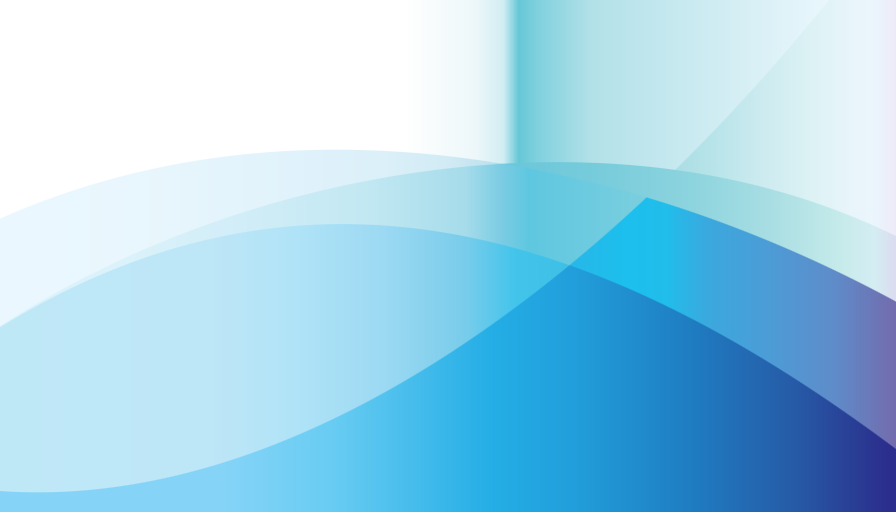
A WebGL 2 fragment shader for this background:

```glsl
#version 300 es
precision highp float;
// Overlapping translucent blue waves over white, with a soft teal vertical glow.
uniform vec2 u_resolution;
out vec4 outColor;

// Wave heights at x = 0, then at x = 1/4, 1/2, 3/4, 1.
const float OUTER_START = 0.573, MIDDLE_START = 0.363, INNER_START = 0.361, RISING_START = 0.041;
const vec4 OUTER_WAVE  = vec4(0.694, 0.695, 0.599, 0.411);
const vec4 MIDDLE_WAVE = vec4(0.573, 0.671, 0.669, 0.539);
const vec4 INNER_WAVE  = vec4(0.539, 0.5445, 0.397, 0.123);
const vec4 RISING_WAVE = vec4(0.097, 0.308, 0.662, 1.169);

// Horizontal gradients: rgb colour, then the x of the stop.
const int STOPS = 7;
const vec4 SKY[STOPS] = vec4[](
    vec4(1.00, 1.00, 1.00, 0.45), vec4(0.93, 0.97, 0.98, 0.53),
    vec4(0.82, 0.93, 0.95, 0.562), vec4(0.40, 0.78, 0.84, 0.579),
    vec4(0.50, 0.82, 0.87, 0.60), vec4(0.70, 0.88, 0.91, 0.66),
    vec4(0.92, 0.97, 0.99, 0.93));
const vec4 SKY_UNDER_RISE[STOPS] = vec4[](
    vec4(0.65, 0.86, 0.89, 0.74), vec4(0.71, 0.89, 0.91, 0.79),
    vec4(0.80, 0.92, 0.94, 0.85), vec4(0.87, 0.95, 0.96, 0.91),
    vec4(0.91, 0.96, 0.98, 0.95), vec4(0.92, 0.96, 0.99, 0.975),
    vec4(0.93, 0.92, 0.97, 1.00));
const vec4 MIST[STOPS] = vec4[](
    vec4(0.92, 0.97, 1.00, 0.00), vec4(0.91, 0.965, 0.99, 0.17),
    vec4(0.88, 0.95, 0.985, 0.32), vec4(0.86, 0.94, 0.975, 0.43),
    vec4(0.82, 0.92, 0.96, 0.50), vec4(0.74, 0.88, 0.93, 0.55),
    vec4(0.50, 0.80, 0.87, 0.58));
const vec4 TEAL_BAND[STOPS] = vec4[](
    vec4(0.42, 0.78, 0.85, 0.58), vec4(0.47, 0.80, 0.86, 0.67),
    vec4(0.55, 0.83, 0.87, 0.77), vec4(0.66, 0.87, 0.89, 0.86),
    vec4(0.78, 0.92, 0.92, 0.94), vec4(0.83, 0.93, 0.95, 0.975),
    vec4(0.86, 0.86, 0.94, 1.00));
const vec4 LENS[STOPS] = vec4[](
    vec4(0.86, 0.95, 0.98, 0.13), vec4(0.82, 0.93, 0.97, 0.27),
    vec4(0.76, 0.91, 0.95, 0.41), vec4(0.65, 0.86, 0.92, 0.52),
    vec4(0.48, 0.80, 0.89, 0.56), vec4(0.37, 0.78, 0.88, 0.59),
    vec4(0.48, 0.81, 0.87, 0.72));
const vec4 VIOLET_BAND[STOPS] = vec4[](
    vec4(0.15, 0.72, 0.91, 0.64), vec4(0.11, 0.75, 0.93, 0.70),
    vec4(0.13, 0.74, 0.92, 0.745), vec4(0.23, 0.66, 0.87, 0.79),
    vec4(0.30, 0.61, 0.84, 0.86), vec4(0.37, 0.55, 0.79, 0.93),
    vec4(0.45, 0.42, 0.68, 1.00));
const vec4 PALE_WAVE[STOPS] = vec4[](
    vec4(0.75, 0.91, 0.97, 0.00), vec4(0.74, 0.90, 0.97, 0.24),
    vec4(0.69, 0.89, 0.97, 0.33), vec4(0.61, 0.85, 0.95, 0.43),
    vec4(0.47, 0.80, 0.92, 0.52), vec4(0.26, 0.77, 0.92, 0.575),
    vec4(0.24, 0.75, 0.90, 0.64));
const vec4 DEEP_WAVE[STOPS] = vec4[](
    vec4(0.52, 0.83, 0.97, 0.25), vec4(0.41, 0.80, 0.95, 0.37),
    vec4(0.14, 0.68, 0.90, 0.55), vec4(0.13, 0.62, 0.86, 0.64),
    vec4(0.12, 0.49, 0.76, 0.77), vec4(0.15, 0.35, 0.65, 0.89),
    vec4(0.17, 0.18, 0.55, 0.99));

vec3 gradient(float x, vec4 stops[STOPS]) {
    vec3 color = stops[0].rgb;
    for (int i = 1; i < STOPS; i++) {
        float t = (x - stops[i - 1].w) / (stops[i].w - stops[i - 1].w);
        color = mix(color, stops[i].rgb, clamp(t, 0.0, 1.0));
    }
    return color;
}

// Smooth quartic through five evenly spaced heights (Newton differences).
float waveHeight(float x, float start, vec4 h) {
    float s = 4.0 * x;
    vec4 d1 = h - vec4(start, h.xyz);
    vec3 d2 = d1.yzw - d1.xyz;
    vec2 d3 = d2.yz - d2.xy;
    float d4 = d3.y - d3.x;
    return start + s * (d1.x + (s - 1.0) / 2.0 * (d2.x
        + (s - 2.0) / 3.0 * (d3.x + (s - 3.0) / 4.0 * d4)));
}

// Antialiased coverage of the area below a wave.
float below(vec2 p, float start, vec4 heights) {
    float gap = waveHeight(p.x, start, heights) - p.y;
    return clamp(0.5 + gap / fwidth(gap), 0.0, 1.0);
}

void main() {
    vec2 p = gl_FragCoord.xy / u_resolution;
    float outer = below(p, OUTER_START, OUTER_WAVE);
    float middle = below(p, MIDDLE_START, MIDDLE_WAVE);
    float inner = below(p, INNER_START, INNER_WAVE);
    float rising = below(p, RISING_START, RISING_WAVE);

    // Each overlap of waves has its own gradient.
    vec3 sky = mix(gradient(p.x, SKY), gradient(p.x, SKY_UNDER_RISE), rising);
    vec3 upper = mix(sky, gradient(p.x, TEAL_BAND), middle);
    vec3 band = mix(gradient(p.x, LENS), gradient(p.x, VIOLET_BAND), rising);
    vec3 crest = mix(gradient(p.x, MIST), band, middle);
    vec3 lower = mix(gradient(p.x, PALE_WAVE), gradient(p.x, DEEP_WAVE), rising);

    vec3 color = mix(mix(upper, crest, outer), lower, inner);
    outColor = vec4(color, 1.0);
}
```
